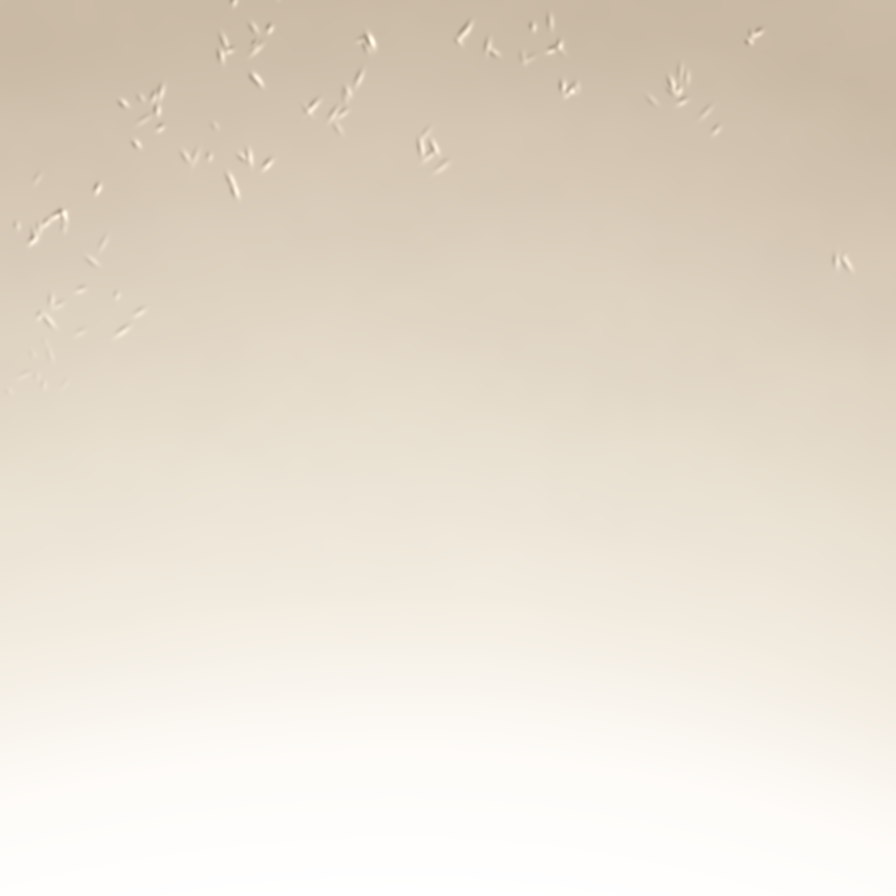
Reproduce this texture procedurally as a Shadertoy shader.

```glsl
// Warm beige surface brightening to white below, with clustered glinting flecks near the top.

float hash(vec2 p) {
    vec3 q = fract(vec3(p.xyx) * 0.1031);
    q += dot(q, q.yzx + 33.33);
    return fract((q.x + q.y) * q.z);
}

float noise(vec2 p) {
    vec2 cell = floor(p);
    vec2 f = fract(p);
    f = f * f * (3.0 - 2.0 * f);
    return mix(mix(hash(cell), hash(cell + vec2(1, 0)), f.x),
               mix(hash(cell + vec2(0, 1)), hash(cell + vec2(1, 1)), f.x), f.y);
}

// Evenly spaced colour stops, from the shaded top to the lit bottom
vec3 surfaceColor(float depth) {
    vec3 stops[7] = vec3[7](
        vec3(0.79, 0.73, 0.65), vec3(0.835, 0.78, 0.705),
        vec3(0.875, 0.83, 0.76), vec3(0.912, 0.88, 0.82),
        vec3(0.95, 0.925, 0.88), vec3(0.995, 0.985, 0.97), vec3(1.0));
    float s = clamp(depth, 0.0, 1.0) * 6.0;
    int i = min(int(s), 5);
    return mix(stops[i], stops[i + 1], s - float(i));
}

// Soft elongated spot
float spot(vec2 p, vec2 size) {
    p /= size;
    return exp(-dot(p, p));
}

// Signed relief: highlights positive, shadows negative
float flecks(vec2 uv) {
    // Cluster centre and spread
    vec3 clusters[15] = vec3[15](
        vec3(0.155, 0.865, 0.045), vec3(0.30, 0.965, 0.06), vec3(0.375, 0.89, 0.04),
        vec3(0.415, 0.945, 0.015), vec3(0.25, 0.815, 0.05), vec3(0.06, 0.775, 0.055),
        vec3(0.475, 0.82, 0.03), vec3(0.60, 0.95, 0.035), vec3(0.645, 0.905, 0.02),
        vec3(0.76, 0.87, 0.05), vec3(0.845, 0.955, 0.012), vec3(0.94, 0.705, 0.008),
        vec3(0.04, 0.585, 0.04), vec3(0.10, 0.67, 0.06), vec3(0.53, 0.945, 0.025));
    float relief = 0.0;
    for (int c = 0; c < 15; c++) {
        vec3 cluster = clusters[c];
        vec2 local = uv - cluster.xy;
        if (length(local) > cluster.z + 0.04) continue;
        int count = 2 + int(cluster.z * 150.0);
        float strength = smoothstep(0.5, 0.8, cluster.y);
        for (int k = 0; k < count; k++) {
            vec2 seed = vec2(float(c) * 7.3 + 1.0, float(k) * 3.7 + 2.0);
            float angle = 6.2832 * hash(seed);
            float reach = cluster.z * sqrt(hash(seed + 11.0));
            vec2 p = local - reach * vec2(cos(angle), sin(angle));
            float tilt = 0.3 + 2.2 * hash(seed + 23.0);
            vec2 along = vec2(cos(tilt), sin(tilt));
            vec2 q = vec2(dot(p, along), dot(p, vec2(-along.y, along.x)));
            vec2 size = vec2(0.004 + 0.006 * hash(seed + 31.0), 0.0028);
            float glint = strength * mix(0.05, 0.19, hash(seed + 43.0));
            relief += glint * spot(q, size);
            relief -= 0.8 * glint * spot(q - vec2(0.002, 0.005), size * 0.85);
        }
    }
    return relief;
}

void mainImage(out vec4 fragColor, in vec2 fragCoord) {
    vec2 uv = fragCoord / iResolution.xy;

    // Light pool bends down toward both sides, further on the right
    float side = uv.x - 0.45;
    float depth = 1.0 - uv.y - side * side * (side > 0.0 ? 0.36 : 0.28);
    vec3 color = surfaceColor(depth);

    // Faint mottling, fading in the bright area
    float shade = smoothstep(0.1, 0.6, uv.y);
    float mottle = noise(uv * vec2(9.0, 14.0)) + 0.5 * noise(uv * 42.0) - 0.75;
    color += 0.012 * shade * mottle;

    color += flecks(uv) * vec3(1.0, 1.0, 0.98);
    fragColor = vec4(clamp(color, 0.0, 1.0), 1.0);
}
```
